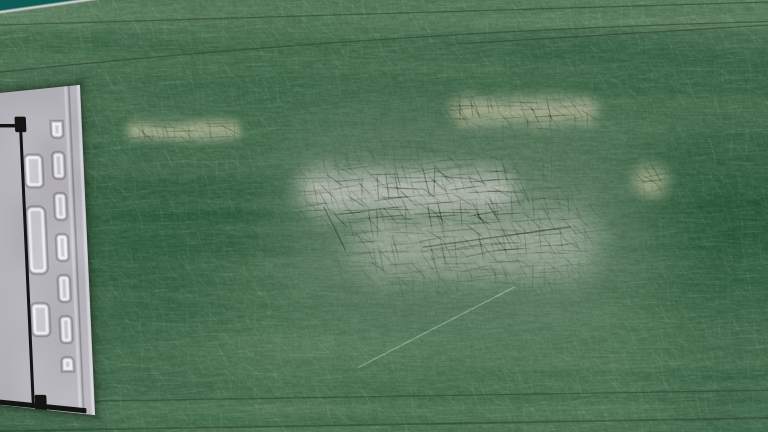
This texture is drawn by a Shadertoy shader. Its source:

```glsl
// A scuffed green tabletop under soft lamp reflections, with a pale pressed
// metal panel at the left. Boxes and lines are distance functions; the grain
// and the scratches come from value noise and jittered segments in grid cells.

float hash(vec2 p) {
    vec3 q = fract(vec3(p.xyx) * 0.1031);
    q += dot(q, q.yzx + 33.33);
    return fract((q.x + q.y) * q.z);
}

float noise(vec2 p) {
    vec2 i = floor(p), f = fract(p);
    f = f * f * (3.0 - 2.0 * f);
    return mix(mix(hash(i), hash(i + vec2(1, 0)), f.x),
               mix(hash(i + vec2(0, 1)), hash(i + vec2(1, 1)), f.x), f.y);
}

float box(vec2 p, vec2 size, float radius) {
    vec2 d = abs(p) - size + radius;
    return length(max(d, 0.0)) + min(max(d.x, d.y), 0.0) - radius;
}

float fill(float d) {
    return clamp(0.5 - d * iResolution.y, 0.0, 1.0);
}

float stroke(float d, float width) {
    return 1.0 - smoothstep(0.0, max(width, 1.2 / iResolution.y), abs(d));
}

float segment(vec2 p, vec2 a, vec2 b) {
    vec2 ab = b - a;
    return length(p - a - ab * clamp(dot(p - a, ab) / dot(ab, ab), 0.0, 1.0));
}

float glow(vec2 p, vec2 size, float soft) {
    return 1.0 - smoothstep(-soft, soft, box(p, size, min(size.x, size.y)));
}

// One jittered segment per cell, cells long along the given angle
float scratches(vec2 p, float angle, vec2 cells, float seed) {
    float c = cos(angle), s = sin(angle);
    p = vec2(c * p.x + s * p.y, c * p.y - s * p.x) * cells;
    vec2 id = floor(p) + seed, f = fract(p) - 0.5;
    float line = f.y - (hash(id) - 0.5) * 0.5 - f.x * (hash(id + 71.0) - 0.5) * 0.9;
    float ends = 1.0 - smoothstep(0.2, 0.5, abs(f.x));
    return ends * hash(id + 19.0) * stroke(line / cells.y, 0.0018);
}

vec3 table(vec2 p) {
    // Broad light and dark areas of the green surface
    float tone = 0.35 + 0.35 * noise(p * vec2(1.5, 38.0)) + 0.3 * (noise(p * 3.0) - 0.5);
    tone += 0.5 * smoothstep(0.87, 0.97, p.y) + 0.35 * glow(p - vec2(1.05, 0.2), vec2(0.5, 0.15), 0.25);
    tone -= 0.6 * glow(p - vec2(1.72, 0.47), vec2(0.16, 0.12), 0.2);
    tone -= 0.45 * glow(p - vec2(0.42, 0.51), vec2(0.25, 0.1), 0.16);
    tone -= 0.35 * glow(p - vec2(1.5, 0.86), vec2(0.3, 0.03), 0.09);
    vec3 col = mix(vec3(0.18, 0.355, 0.235), vec3(0.34, 0.475, 0.36), tone);

    // Haze, then the lamp reflections
    float haze = glow(p - vec2(1.06, 0.5), vec2(0.32, 0.16), 0.24);
    col = mix(col, vec3(0.51, 0.58, 0.51), 0.62 * haze);
    vec2 q = p + 0.012 * (noise(p * 24.0) - 0.5);
    float main = glow(q - vec2(0.94, 0.555), vec2(0.25, 0.05), 0.045);
    float lower = glow(q - vec2(1.1, 0.435), vec2(0.27, 0.07), 0.075);
    float small = glow(q - vec2(0.424, 0.697), vec2(0.13, 0.022), 0.022)
                + glow(q - vec2(1.215, 0.743), vec2(0.165, 0.03), 0.032)
                + glow(q - vec2(1.505, 0.58), vec2(0.035), 0.035);
    col = mix(col, vec3(0.72, 0.74, 0.7), max(0.85 * main, 0.6 * lower));
    col = mix(col, vec3(0.68, 0.7, 0.59), 0.8 * min(small, 1.0));

    // Fine wear: dark where the light reflects, pale on the green
    float shine = min(haze * 0.45 + main * 0.6 + lower * 0.35 + small * 0.7, 1.0);
    for (int i = 0; i < 7; i++) {
        float k = float(i), angle = i < 3 ? 0.06 * k : 0.85 + 0.28 * k;
        float mark = scratches(p, angle, vec2(9.0 + k, 42.0 - 2.0 * k), 13.0 * k);
        col += mark * mix(0.036, -0.22, shine);
    }
    col += 0.045 * (noise(p * vec2(45, 330)) - 0.5) + 0.04 * (noise(p * 220.0) - 0.5);

    // Long grooves across the top and bottom, and a few deep scratches
    float groove = stroke(p.y - 0.942 - 0.03 * p.x, 0.003)
        + stroke(p.y - 0.833 - 0.105 * p.x + 0.022 * p.x * p.x, 0.003)
        + stroke(p.y - 0.835 - 0.06 * p.x, 0.003) * smoothstep(1.03, 1.08, p.x)
        + stroke(p.y - 0.068 - 0.016 * p.x, 0.003) + stroke(p.y - 0.002 - 0.017 * p.x, 0.004)
        + stroke(segment(p, vec2(0.98, 0.428), vec2(1.32, 0.475)), 0.003)
        + stroke(segment(p, vec2(0.75, 0.52), vec2(0.8, 0.42)), 0.003);
    col = mix(col, vec3(0.15, 0.22, 0.16), 0.5 * min(groove, 1.0));
    col += 0.16 * stroke(segment(p, vec2(0.83, 0.15), vec2(1.19, 0.335)), 0.003);

    // Teal corner with a white rim
    float corner = 0.972 + 0.14 * p.x - p.y;
    col = mix(col, vec3(0.04, 0.36, 0.33), fill(corner));
    return mix(col, vec3(0.8), stroke(corner, 0.006));
}

// Pressed panel: e.x is zero at its slanted right edge, negative inside
vec3 panel(vec2 e, float x) {
    vec3 col = vec3(0.71, 0.7, 0.73) + 0.05 * (noise(e * 14.0) - 0.5);
    col += 0.1 * stroke(e.x + 0.034, 0.006) - 0.16 * stroke(e.x + 0.026, 0.004);
    col += 0.12 * stroke(e.x + 0.004, 0.007);
    // Pockets and a column of repeated beads
    float relief = box(vec2(e.x + 0.058, mod(e.y, 0.095) - 0.047), vec2(0.014, 0.031), 0.01);
    relief = max(relief, abs(e.y - 0.43) - 0.29);
    relief = min(relief, box(e - vec2(-0.116, 0.444), vec2(0.022, 0.078), 0.015));
    relief = min(relief, box(vec2(e.x + 0.116, abs(e.y - 0.432) - 0.172), vec2(0.021, 0.038), 0.012));
    col += 0.08 * fill(relief) - 0.17 * stroke(relief, 0.005) + 0.15 * stroke(relief + 0.007, 0.006);
    // Black rod, brackets and bottom strip
    float black = box(e - vec2(-0.142, 0.39), vec2(0.0035, 0.325), 0.002);
    black = min(black, box(e - vec2(-0.142, 0.712), vec2(0.013, 0.018), 0.004));
    black = min(black, box(vec2(x - 0.02, e.y - 0.709), vec2(0.03, 0.004), 0.002));
    black = min(black, box(vec2(x - 0.09, e.y - 0.069 + 0.1 * x), vec2(0.11, 0.006), 0.002));
    black = min(black, box(e - vec2(-0.125, 0.066), vec2(0.014, 0.02), 0.004));
    return mix(col, vec3(0.08), fill(black));
}

void mainImage(out vec4 fragColor, in vec2 fragCoord) {
    vec2 p = fragCoord / iResolution.y, e = vec2(p.x - 0.222 + 0.0458 * p.y, p.y);
    float edge = max(e.x, max(p.y - 0.785 - 0.1 * p.x, 0.0625 - 0.107 * p.x - p.y));
    vec3 col = table(p) * (1.0 - 0.4 * exp(-max(edge, 0.0) * 90.0));
    fragColor = vec4(clamp(mix(col, panel(e, p.x), fill(edge)), 0.0, 1.0), 1.0);
}
```
